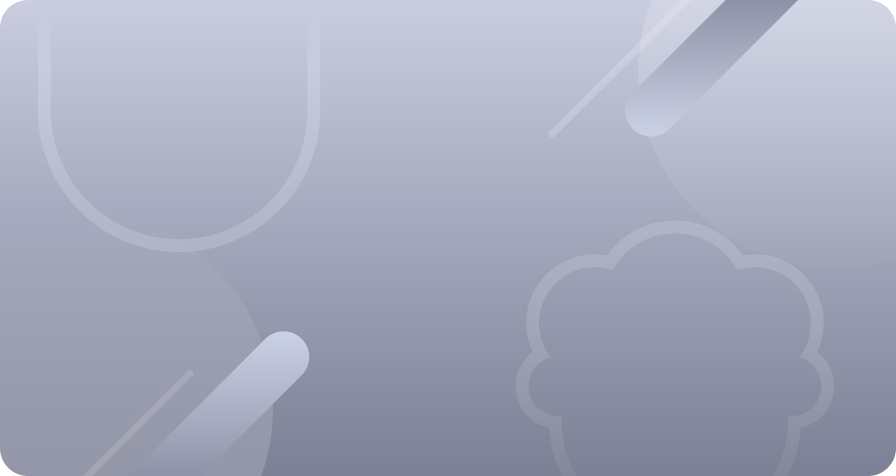
Write a Shadertoy shader that draws this background.

```glsl
const float DESIGN_HEIGHT = 408.0;
const vec3 PAPER = vec3(1.0);
const vec3 SKY_TOP = vec3(0.79, 0.805, 0.875);
const vec3 SKY_MIDDLE = vec3(0.638, 0.653, 0.733);
const vec3 SKY_BOTTOM = vec3(0.487, 0.502, 0.582);
const vec3 BAR_LIGHT = vec3(0.79, 0.815, 0.89);
const vec3 BAR_DARK = vec3(0.56, 0.575, 0.66);

// Soft coverage of a signed distance, one pixel wide
float coverage(float dist, float pixel) {
    return clamp(0.5 - dist / pixel, 0.0, 1.0);
}

// Linear ramp from 0 at a to 1 at b
float ramp(float a, float b, float x) {
    return clamp((x - a) / (b - a), 0.0, 1.0);
}

float circleDist(vec2 p, vec2 center, float radius) {
    return length(p - center) - radius;
}

float capsuleDist(vec2 p, vec2 a, vec2 b, float radius) {
    vec2 ab = b - a;
    float t = clamp(dot(p - a, ab) / dot(ab, ab), 0.0, 1.0);
    return length(p - a - ab * t) - radius;
}

float roundedBoxDist(vec2 p, vec2 halfSize, float radius) {
    vec2 q = abs(p) - halfSize + radius;
    return length(max(q, 0.0)) + min(max(q.x, q.y), 0.0) - radius;
}

// Half disc below the center, straight sides above it
float shieldDist(vec2 p, vec2 center, float radius) {
    vec2 q = p - center;
    return length(vec2(q.x, min(q.y, 0.0))) - radius;
}

// Scalloped badge: mirrored lobes around a vertical axis
float badgeDist(vec2 p, float axis) {
    vec2 q = vec2(abs(p.x - axis), p.y);
    float d = circleDist(q, vec2(0.0, 147.0), 72.0);
    d = min(d, circleDist(q, vec2(68.5, 131.0), 59.0));
    d = min(d, circleDist(q, vec2(100.0, 77.0), 36.5));
    return min(d, circleDist(q, vec2(0.0, 48.0), 108.0));
}

float strokeDist(float dist, float halfWidth) {
    return abs(dist) - halfWidth;
}

// Lays translucent white over a colour
vec3 veil(vec3 base, float dist, float opacity, float pixel) {
    return mix(base, vec3(1.0), opacity * coverage(dist, pixel));
}

vec3 skyColor(float height) {
    vec3 lower = mix(SKY_BOTTOM, SKY_MIDDLE, ramp(0.0, 0.5, height));
    return mix(lower, SKY_TOP, ramp(0.5, 1.0, height));
}

void mainImage(out vec4 fragColor, in vec2 fragCoord) {
    float pixel = DESIGN_HEIGHT / iResolution.y;
    vec2 p = fragCoord * pixel;
    vec2 size = iResolution.xy * pixel;
    vec3 color = skyColor(p.y / DESIGN_HEIGHT);

    // Large discs, fading toward the middle of the canvas
    float leftDisc = circleDist(p, vec2(64.0, 58.0), 170.0);
    color = veil(color, leftDisc, 0.18 * ramp(228.0, 0.0, p.y), pixel);
    float rightDisc = circleDist(p, vec2(715.0, 346.0), 168.0);
    color = veil(color, rightDisc, mix(0.02, 0.17, ramp(178.0, 408.0, p.y)), pixel);

    // Outlined shield and badge
    float shield = strokeDist(shieldDist(p, vec2(153.5, 313.0), 115.5), 5.5);
    color = veil(color, shield, 0.16 * ramp(398.0, 350.0, p.y), pixel);
    float badge = strokeDist(badgeDist(p, 578.5) + 5.5, 5.5);
    color = veil(color, badge, mix(0.06, 0.14, ramp(0.0, 130.0, p.y)), pixel);

    // Thin diagonal lines
    float upperLine = capsuleDist(p, vec2(473.0, 293.0), vec2(613.0, 433.0), 3.0);
    color = veil(color, upperLine, 0.17, pixel);
    float lowerLine = capsuleDist(p, vec2(163.0, 88.0), vec2(43.0, -32.0), 3.0);
    color = veil(color, lowerLine, 0.13, pixel);

    // Thick diagonal bars with a vertical gradient
    float upperBar = capsuleDist(p, vec2(558.0, 313.0), vec2(708.0, 463.0), 22.0);
    vec3 upperColor = mix(BAR_LIGHT, BAR_DARK, ramp(295.0, 408.0, p.y));
    color = mix(color, upperColor, coverage(upperBar, pixel));
    float lowerBar = capsuleDist(p, vec2(243.0, 102.0), vec2(93.0, -48.0), 22.0);
    vec3 lowerColor = mix(BAR_DARK, BAR_LIGHT, ramp(0.0, 120.0, p.y));
    color = mix(color, lowerColor, coverage(lowerBar, pixel));

    // Rounded card corners
    float card = roundedBoxDist(p - 0.5 * size, 0.5 * size, 24.0);
    fragColor = vec4(mix(PAPER, color, coverage(card, pixel)), 1.0);
}
```
